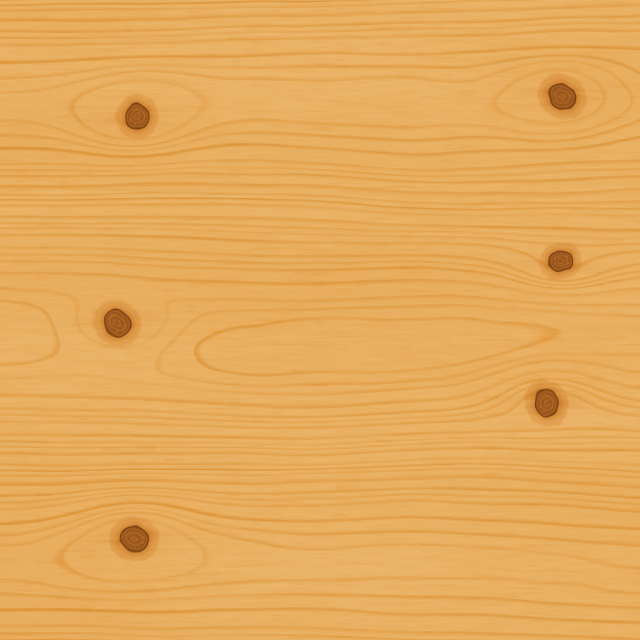
Write a WebGL 2 fragment shader that draws this texture.

```glsl
#version 300 es
precision highp float;

uniform vec2 u_resolution;
out vec4 fragColor;

const int KNOT_COUNT = 6;

float hash(vec2 p) {
    vec3 q = fract(p.xyx * 0.1031);
    q += dot(q, q.yzx + 33.33);
    return fract((q.x + q.y) * q.z);
}

float noise(vec2 p) {
    vec2 i = floor(p), f = fract(p);
    f = f * f * f * (f * (f * 6.0 - 15.0) + 10.0);
    return mix(mix(hash(i), hash(i + vec2(1, 0)), f.x),
               mix(hash(i + vec2(0, 1)), hash(i + vec2(1, 1)), f.x), f.y);
}

// Centre in xy, radius in z: two staggered columns of three
vec3 knotAt(int i) {
    float column = float(i % 2), row = float(i / 2), seed = float(i) + 3.0;
    vec2 jitter = vec2(hash(vec2(seed, 1.0)), hash(vec2(seed, 2.0))) - 0.5;
    vec2 center = vec2(0.19 + 0.65 * column, 0.15 + 0.2 * column + row * (0.34 - 0.095 * column));
    return vec3(center + jitter * vec2(0.1, 0.04), 0.018 + 0.006 * hash(vec2(seed, 4.0)));
}

// Growth rings: widest where the cosine turns, bent around each knot
float growthField(vec2 p) {
    vec2 warped = p;
    float swell = 0.0;
    for (int i = 0; i < KNOT_COUNT; i++) {
        vec3 knot = knotAt(i);
        vec2 d = p - knot.xy;
        vec2 near = d / (knot.z * vec2(3.6, 2.2));
        vec2 wide = d / (knot.z * vec2(4.4, 2.6));
        warped.y -= 0.8 * d.y * exp(-dot(near, near));
        swell += 2.3 * exp(-dot(wide, wide));
    }
    warped.y += 0.025 * (noise(p * vec2(2.6, 4.0) + 17.0) - 0.5);
    float f = 10.0 * cos(6.2832 * (warped.y - 0.84) / 0.74) + swell;
    f += 2.4 * noise(warped * vec2(1.8, 5.0) + 41.0);
    f += 0.35 * noise(warped * vec2(8.0, 24.0) + 73.0);
    return f + 0.3 * sin(f * 1.7);
}

// Late wood: soft on one side, crisp on the other
float ringLine(vec2 p) {
    float f = growthField(p);
    float slope = length(vec2(dFdx(f), dFdy(f))) * u_resolution.y;
    float width = clamp(0.004 * slope, 0.1, 0.3);
    float phase = fract(f), ring = floor(f) + 40.0;
    float line = smoothstep(0.5 - 1.6 * width, 0.5, phase)
               * (1.0 - smoothstep(0.5, 0.5 + 0.75 * width, phase));
    float strength = 0.5 + 0.5 * hash(vec2(ring, 9.0));
    return line * strength * (0.5 + 0.6 * noise(vec2(p.x * 3.5, ring * 5.0)));
}

vec3 paintKnot(vec3 wood, vec2 p, int i) {
    vec3 knot = knotAt(i);
    float seed = float(i) + 3.0;
    float angle = 3.1416 * hash(vec2(seed, 6.0));
    float c = cos(angle), s = sin(angle);
    vec2 d = mat2(c, -s, s, c) * (p - knot.xy) / knot.z;
    d.x *= 0.88 + 0.2 * hash(vec2(seed, 7.0));
    d.y *= 1.12;
    float r = length(d) + 0.22 * (noise(d * 1.6 + seed * 11.0) - 0.5);

    // Resin halo with a faint rim and sideways streaks
    vec2 side = (p - knot.xy) / (knot.z * vec2(2.8, 0.8));
    float streak = exp(-dot(side, side)) * noise(p * vec2(18.0, 220.0));
    float halo = 0.75 * (1.0 - smoothstep(0.9, 1.85, r));
    halo += 0.2 * exp(-pow((r - 1.6) / 0.14, 2.0)) + 0.35 * streak;
    wood = mix(wood, vec3(0.81, 0.50, 0.16), clamp(halo, 0.0, 1.0));

    // Heartwood with fine rings and a dark bark edge
    float grain = noise(d * 5.0 + seed * 7.0);
    float rings = 0.5 + 0.5 * sin(r * 19.0 + 2.5 * grain);
    vec3 heart = mix(vec3(0.69, 0.41, 0.15), vec3(0.56, 0.30, 0.09), 0.55 * rings + 0.3 * grain);
    float bark = exp(-pow((r - 0.95) / 0.1, 2.0));
    heart = mix(heart, vec3(0.43, 0.23, 0.08), 0.75 * bark);
    return mix(wood, heart, 1.0 - smoothstep(0.93, 1.06, r));
}

void main() {
    vec2 p = gl_FragCoord.xy / u_resolution.y;

    // Pale early wood with fine horizontal fibres
    float tone = 0.04 + 0.2 * noise(p * vec2(2.0, 9.0) + 5.0);
    tone += 0.14 * noise(p * vec2(22.0, 260.0));
    tone += 0.08 * noise(p * vec2(70.0, 420.0) + 31.0);
    tone += 0.14 * smoothstep(0.75, 0.95, noise(p * vec2(30.0, 310.0) + 90.0));
    tone += 0.75 * ringLine(p);

    vec3 color = mix(vec3(0.927, 0.722, 0.435), vec3(0.87, 0.59, 0.23), min(tone, 1.15));
    for (int i = 0; i < KNOT_COUNT; i++) {
        color = paintKnot(color, p, i);
    }
    fragColor = vec4(color, 1.0);
}
```
